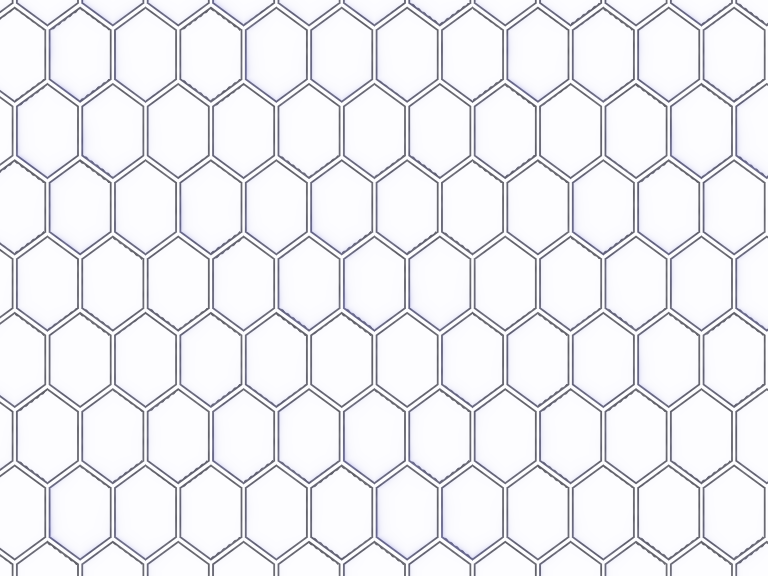
Write a WebGL 1 fragment shader that draws this pattern.

```glsl
precision highp float;
// Tall honeycomb mesh: double grey outlines, white walls, faint lavender shading inside the cells.

uniform vec2 u_resolution;

// Lengths are fractions of the canvas height.
#define PITCH vec2(0.11354, 0.13247)   // column and row spacing
#define CENTRE vec2(0.5365, 0.5076)    // centre of one cell
#define SLANT_RISE 0.0417              // height of the slanted sides
#define WALL_GAP 0.0037                // wall axis to outline, upright sides
#define SLANT_GAP 0.0044               // wall axis to outline, slanted sides
#define LINE_HALF 0.00155              // half the outline width
#define SOFTNESS 0.0022                // blur of the outline edges
#define TOOTH_SIZE 0.0013              // height of the ragged teeth
#define TOOTH_PITCH 0.0095             // spacing of the ragged teeth
#define PAPER vec3(0.993, 0.993, 1.0)
#define INK vec3(0.365, 0.365, 0.395)
#define LAVENDER vec3(0.64, 0.64, 0.90)

float hash(vec2 p) {
  return fract(sin(dot(p, vec2(127.1, 311.7))) * 43758.55);
}

float noise(vec2 p) {
  vec2 i = floor(p);
  vec2 f = fract(p);
  f = f * f * (3.0 - 2.0 * f);
  return mix(mix(hash(i), hash(i + vec2(1.0, 0.0)), f.x),
             mix(hash(i + vec2(0.0, 1.0)), hash(i + 1.0), f.x), f.y);
}

// Inward distances to the nearest upright side (x) and slanted side (y).
vec2 sideDistances(vec2 q) {
  float halfWidth = 0.5 * PITCH.x;
  float apex = 0.5 * (PITCH.y + SLANT_RISE);
  vec2 normal = normalize(vec2(SLANT_RISE, halfWidth));
  vec2 a = abs(q);
  return vec2(halfWidth - a.x, dot(normal, vec2(0.0, apex) - a));
}

void main() {
  vec2 p = gl_FragCoord.xy / u_resolution.y;
  float pixel = 1.0 / u_resolution.y;

  // Two interleaved rectangular lattices; keep the cell that holds p.
  vec2 period = PITCH * vec2(1.0, 2.0);
  vec2 g = (p - CENTRE) / period;
  vec2 idA = floor(g + 0.5);
  vec2 idB = floor(g) + 0.5;
  vec2 qA = (g - idA) * period;
  vec2 qB = (g - idB) * period;
  vec2 sA = sideDistances(qA);
  vec2 sB = sideDistances(qB);
  bool inA = min(sA.x, sA.y) > min(sB.x, sB.y);
  vec2 id = inA ? idA : idB;
  vec2 q = inA ? qA : qB;
  vec2 sides = inA ? sA : sB;

  // Signed distance from the outline, positive toward the cell middle.
  float d = min(sides.x - WALL_GAP, sides.y - SLANT_GAP);

  // Ragged teeth on the inner edge of some slanted sides.
  float sideSeed = hash(id * 2.0 + sign(q) * 0.31);
  float ragged = smoothstep(0.55, 0.9, sideSeed) * step(sides.y, sides.x);
  float tooth = 0.5 + 0.5 * sin(6.2832 * q.x / TOOTH_PITCH);
  float innerHalf = LINE_HALF + TOOTH_SIZE * ragged * tooth;
  float halfLine = d > 0.0 ? innerHalf : LINE_HALF;

  float soft = 0.5 * max(SOFTNESS, pixel);
  float line = 1.0 - smoothstep(-soft, soft, abs(d) - halfLine);
  line *= 0.88 + 0.12 * noise(p * 90.0);

  // Lavender shading, strongest at the left and lower sides, uneven per cell.
  float shade = clamp(0.45 - 0.9 * q.x / PITCH.x - 0.6 * q.y / PITCH.y, 0.0, 1.0);
  float strength = mix(0.25, 1.0, hash(id + 7.3)) * (0.6 + 0.8 * noise(p * 25.0));
  float inside = max(d, 0.0);
  float fringe = 0.55 * shade * exp(-inside / 0.0030);
  float bloom = 0.09 * (0.3 + shade) * exp(-inside / 0.0130);
  float glow = strength * (fringe + bloom) * smoothstep(-0.001, 0.001, d);

  vec3 color = mix(PAPER, LAVENDER, clamp(glow, 0.0, 1.0));
  vec3 ink = mix(INK, vec3(0.38, 0.38, 0.56), 0.65 * shade * strength);
  color = mix(color, ink, line);
  gl_FragColor = vec4(color, 1.0);
}
```
